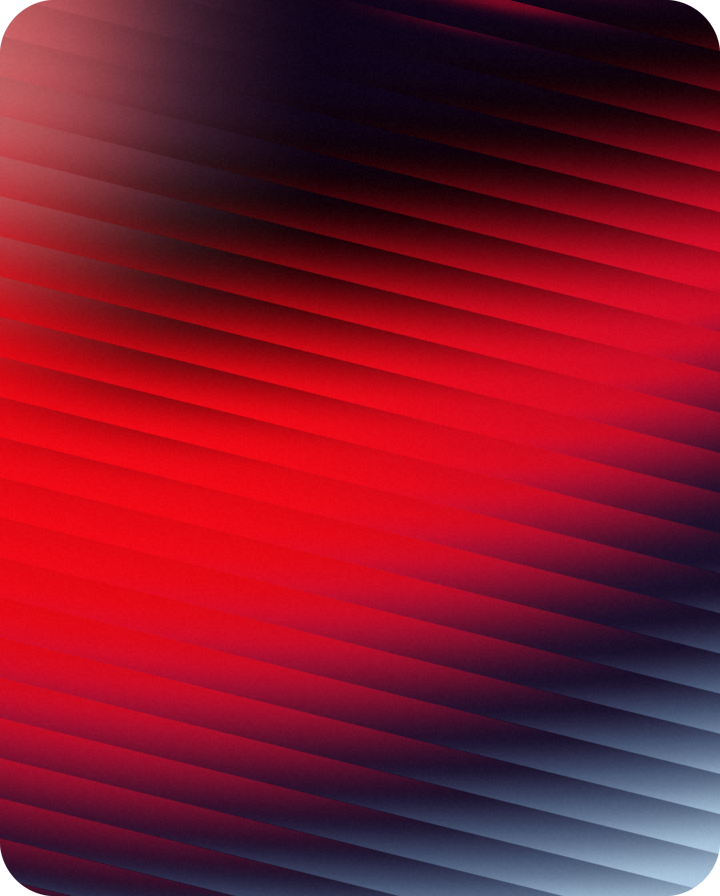
Give the GLSL for this background, as a Shadertoy shader.

```glsl
// Reeded-glass gradient: slanted ribs over a soft field of black, red, navy and pale blue.
// Each rib shifts the height at which the field is read, as a sawtooth, so colours
// stretch inside a rib and jump at its lower edge. A rounded card frames the result.

// Ribs, in units of canvas height
const float RIB_PITCH = 0.0448;
const float RIB_SLOPE = 0.245;
const float RIB_PHASE = 0.0408;
const float RIB_SHIFT = 0.095;

// Frame and grain
const float CORNER_RADIUS = 0.062;
const float GRAIN_CELLS = 420.0;
const float GRAIN_AMOUNT = 0.016;

// Palette
const vec3 PAPER = vec3(1.0);
const vec3 WARM_BLACK = vec3(0.06, 0.005, 0.02);
const vec3 INK = vec3(0.06, 0.015, 0.10);
const vec3 RED = vec3(0.92, 0.035, 0.085);
const vec3 CRIMSON = vec3(0.77, 0.055, 0.19);
const vec3 NAVY = vec3(0.10, 0.06, 0.17);
const vec3 STEEL = vec3(0.26, 0.32, 0.44);
const vec3 ICE = vec3(0.66, 0.77, 0.86);
const vec3 ROSE = vec3(0.78, 0.42, 0.43);

float hash(vec2 p) {
    p = fract(p * vec2(0.1031, 0.1137));
    p += dot(p, p.yx + 33.33);
    return fract((p.x + p.y) * p.x * 97.3);
}

// Falls from 1 to 0 as v goes from a to b
float fall(float a, float b, float v) {
    return 1.0 - smoothstep(a, b, v);
}

// Sawtooth in -0.5..0.5 with an edge about two pixels wide
float ribSaw(float t, float edge) {
    float f = fract(t);
    return f - smoothstep(1.0 - edge, 1.0, f) - 0.5;
}

// Smooth colour field; p runs 0..1 to the right and downwards
vec3 field(vec2 p) {
    float bow = p.x * p.x;
    float fromDark = p.y - (0.35 - 0.22 * bow);
    float fromNavy = p.y - (0.91 - 0.42 * bow);
    float fromBlue = p.y - (1.08 - 0.33 * bow);

    // Red body, cooler to the right and near the navy
    float cool = max(0.65 * smoothstep(0.3, 1.0, p.x), smoothstep(-0.28, -0.06, fromNavy));
    vec3 col = mix(RED, CRIMSON, cool);

    // Navy, then steel and ice towards the lower right
    col = mix(col, NAVY, smoothstep(-0.17, 0.14, fromNavy));
    col = mix(col, STEEL, smoothstep(-0.12, 0.06, fromBlue));
    col = mix(col, ICE, smoothstep(0.0, 0.25, fromBlue));

    // Dark lobe above, with a faint red glow at the top edge
    vec3 shade = mix(INK, WARM_BLACK, smoothstep(-0.24, -0.06, fromDark));
    float dark = fall(-0.14, 0.20, fromDark) * smoothstep(-0.14, 0.28, p.x);
    col = mix(col, shade, dark);
    vec2 glow = (p - vec2(0.70, -0.04)) / vec2(0.14, 0.035);
    col += 0.45 * RED * exp(-dot(glow, glow));

    // Rose haze at the upper left
    float haze = fall(-0.12, 0.47, p.x) * fall(0.06, 0.44, p.y);
    return mix(col, ROSE, haze);
}

float roundedBox(vec2 p, vec2 halfSize, float radius) {
    vec2 q = abs(p) - halfSize + radius;
    return length(max(q, 0.0)) + min(max(q.x, q.y), 0.0) - radius;
}

void mainImage(out vec4 fragColor, in vec2 fragCoord) {
    vec2 uv = fragCoord / iResolution.xy;
    vec2 pos = fragCoord / iResolution.y;
    float pixel = 1.0 / iResolution.y;
    float down = 1.0 - uv.y;

    // Ribbed refraction
    float rib = (down - RIB_SLOPE * pos.x - RIB_PHASE) / RIB_PITCH;
    float saw = ribSaw(rib, 2.0 * pixel / RIB_PITCH);
    vec3 col = field(vec2(uv.x, down + RIB_SHIFT * saw));
    col *= 1.0 + 0.08 * saw;

    // Fine grain
    col += GRAIN_AMOUNT * (hash(floor(pos * GRAIN_CELLS)) - 0.5);

    // Rounded card
    vec2 halfSize = 0.5 * iResolution.xy / iResolution.y;
    float card = roundedBox(pos - halfSize, halfSize, CORNER_RADIUS);
    col = mix(col, PAPER, smoothstep(-0.5 * pixel, pixel, card));
    fragColor = vec4(clamp(col, 0.0, 1.0), 1.0);
}
```
